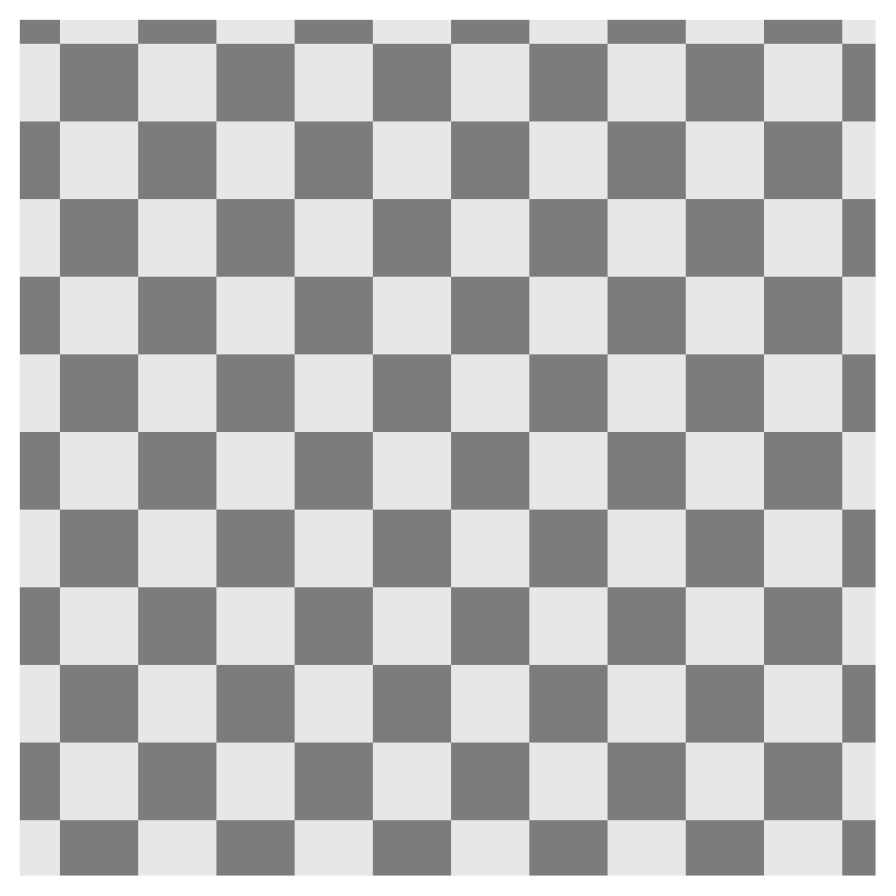
Reproduce this pattern procedurally as a Shadertoy shader.

```glsl
// Draws a two-tone grey checkerboard cropped by a plain white margin.

// Lengths are fractions of the canvas, measured from the lower left.
const vec2 CELL_SIZE = vec2(0.08731, 0.08665);
const vec2 GRID_ORIGIN = vec2(0.0669, 0.0846);
const vec2 BOARD_MIN = vec2(0.0221, 0.0228);
const vec2 BOARD_MAX = vec2(0.9772, 0.9779);

const vec3 LIGHT_GREY = vec3(0.906);
const vec3 DARK_GREY = vec3(0.488);
const vec3 MARGIN_WHITE = vec3(1.0);

// Alternates between +1 and -1 per cell on each axis, with one-pixel ramps.
vec2 alternatingBands(vec2 uv, vec2 pixel) {
    vec2 cell = (uv - GRID_ORIGIN) / CELL_SIZE;
    vec2 edgeDistance = 0.5 - abs(mod(cell + 0.5, 2.0) - 1.0);
    return clamp(2.0 * edgeDistance * CELL_SIZE / pixel, -1.0, 1.0);
}

// Fraction of the pixel that lies inside the board.
float boardCoverage(vec2 uv, vec2 pixel) {
    vec2 inset = min(uv - BOARD_MIN, BOARD_MAX - uv);
    vec2 coverage = clamp(inset / pixel + 0.5, 0.0, 1.0);
    return coverage.x * coverage.y;
}

void mainImage(out vec4 fragColor, in vec2 fragCoord) {
    vec2 pixel = 1.0 / iResolution.xy;
    vec2 uv = fragCoord * pixel;

    // Matching band signs give a light square, opposite signs a dark one.
    vec2 bands = alternatingBands(uv, pixel);
    float lightness = 0.5 + 0.5 * bands.x * bands.y;
    vec3 board = mix(DARK_GREY, LIGHT_GREY, lightness);

    // Crop the board to its margin.
    vec3 color = mix(MARGIN_WHITE, board, boardCoverage(uv, pixel));
    fragColor = vec4(color, 1.0);
}
```
